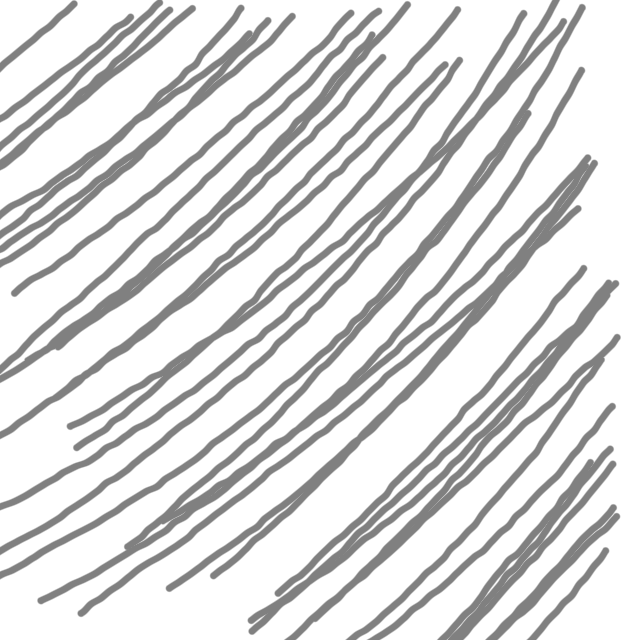
Reproduce this pattern procedurally as a Shadertoy shader.

```glsl
// Loose diagonal hatching: wobbly, slightly curved grey pen strokes on white paper.

const float STROKES = 40.0;

float hash(float n) {
    return fract(sin(n * 127.1 + 3.7) * 43758.5453);
}

// Smooth one-dimensional value noise in -1..1
float noise(float x, float seed) {
    float cell = floor(x), t = fract(x);
    t = t * t * (3.0 - 2.0 * t);
    return 2.0 * mix(hash(cell + seed), hash(cell + 1.0 + seed), t) - 1.0;
}

// Distance to one stroke; p.x runs along the hatching, p.y across it
float strokeDistance(vec2 p, float id) {
    float seed = id * 7.31;

    // Uneven spacing makes some neighbours overlap
    float jitter = 2.0 * hash(seed) - 1.0;
    float offset = 1.24 * ((id + 0.5 + jitter) / STROKES - 0.5);

    // Ends: upper ones stay near the border, lower ones vary or run off
    float reach = 0.707 - abs(offset);
    float inset = hash(seed + 1.3);
    float upper = reach * (0.97 - 0.25 * inset * inset) - 0.015;
    float lower = -reach - 0.03 + 0.9 * hash(seed + 2.6) * (reach - 0.28);
    float along = clamp(p.x, lower, upper);

    // Tilt, upward bend and hand tremor
    float tilt = -0.12 * offset + 0.16 * (hash(seed + 3.9) - 0.5);
    float bend = mix(0.03, 0.28, hash(seed + 5.2));
    float middle = along - 0.5 * (lower + upper);
    float slope = tilt + 2.0 * bend * middle;
    float path = offset + tilt * along + bend * middle * middle
               + 0.0016 * noise(along * 55.0, seed + 50.0)
               + 0.0022 * noise(along * 17.0, seed + 90.0);

    return length(vec2(p.x - along, (p.y - path) * inversesqrt(1.0 + slope * slope)));
}

void mainImage(out vec4 fragColor, in vec2 fragCoord) {
    float size = min(iResolution.x, iResolution.y);
    vec2 uv = (fragCoord - 0.5 * iResolution.xy) / size;

    // Turn the axes to the hatching direction
    float angle = radians(42.5);
    vec2 dir = vec2(cos(angle), sin(angle));
    vec2 p = vec2(dot(uv, dir), dot(uv, vec2(-dir.y, dir.x)));

    float dist = 1.0;
    for (float id = 0.0; id < STROKES; id++) {
        dist = min(dist, strokeDistance(p, id));
    }

    // Flat ink with a soft edge
    float soft = max(0.0015, 0.75 / size);
    float ink = 1.0 - smoothstep(0.0054 - soft, 0.0054 + soft, dist);
    vec3 paper = vec3(1.0), grey = vec3(0.5);
    fragColor = vec4(mix(paper, grey, ink), 1.0);
}
```
